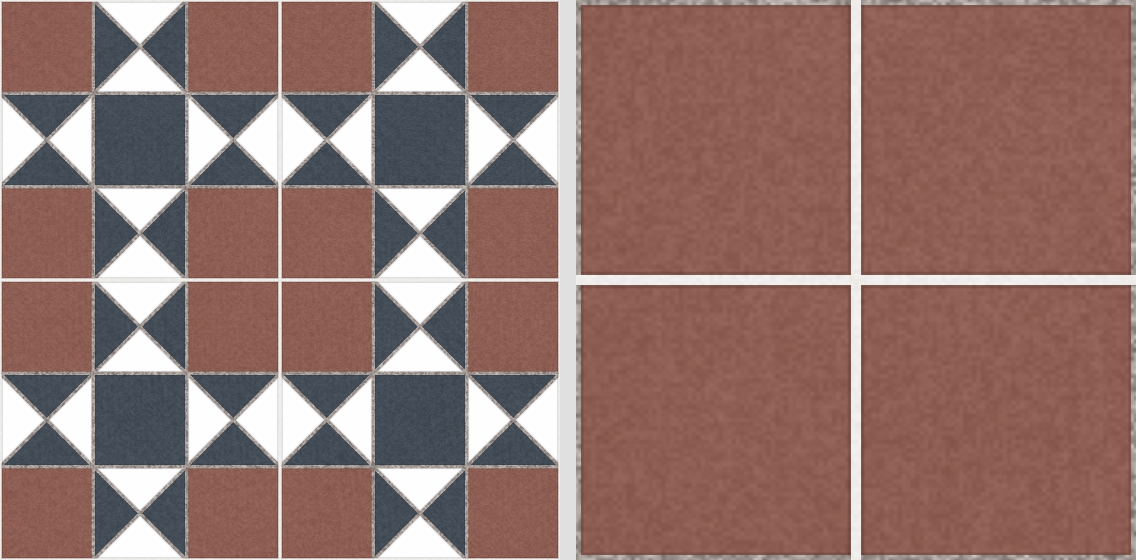
Left: the whole. Right: its middle third, enlarged.
A WebGL 2 fragment shader for this pattern:

```glsl
#version 300 es
precision highp float;
// Geometric floor of two by two tiles: red corners, slate centres, quartered star points.

uniform vec2 u_resolution;
out vec4 fragColor;

float hash(vec2 p) {
    return fract(sin(dot(p, vec2(127.1, 311.7))) * 43758.5453);
}

// Value noise that wraps after one canvas
float wrapNoise(vec2 uv, float cells) {
    vec2 p = uv * cells;
    vec2 i = floor(p);
    vec2 f = smoothstep(0.0, 1.0, fract(p));
    vec2 a = mod(i, cells);
    vec2 b = mod(i + 1.0, cells);
    return mix(mix(hash(a), hash(vec2(b.x, a.y)), f.x),
               mix(hash(vec2(a.x, b.y)), hash(b), f.x), f.y);
}

// Antialiased line coverage from distance, half width and pixel size
float line(float dist, float halfWidth, float px) {
    return 1.0 - smoothstep(halfWidth - 0.6 * px, halfWidth + 0.6 * px, dist);
}

void main() {
    vec2 uv = gl_FragCoord.xy / u_resolution;
    vec2 p = uv * 6.0;
    float px = 6.0 / min(u_resolution.x, u_resolution.y);

    // Each tile holds three by three cells
    vec2 cell = mod(floor(p), 3.0);
    vec2 q = abs(fract(p) - 0.5);
    bool midX = cell.x == 1.0;
    bool midY = cell.y == 1.0;
    bool quartered = midX != midY;

    vec3 red = vec3(0.555, 0.368, 0.326);
    vec3 slate = vec3(0.265, 0.302, 0.340);
    vec3 white = vec3(0.995);

    // Fine mineral grain, with a faint slow drift
    float grain = wrapNoise(uv, 384.0) - 0.5;
    float mottle = wrapNoise(uv + 0.37, 170.0) - 0.5;
    float drift = wrapNoise(uv, 12.0) - 0.5;
    float wear = 0.055 * grain + 0.03 * mottle + 0.012 * drift;

    // Cell fill: white triangles point at the cell centre
    vec3 color = midX && midY ? slate : red;
    bool isWhite = false;
    if (quartered) {
        isWhite = midX ? q.y > q.x : q.x > q.y;
        color = isWhite ? white : slate;
    }
    color += isWhite ? 0.0 : wear;

    // Speckled grout along cell borders and diagonals
    float border = 0.5 - max(q.x, q.y);
    float diagonal = quartered ? abs(q.x - q.y) * 0.7071 : 1.0;
    vec2 toJoint = abs(fract(p / 3.0 + 0.5) - 0.5) * 3.0;
    float joint = min(toJoint.x, toJoint.y);
    vec3 grout = vec3(0.63, 0.595, 0.58) + 0.28 * grain + 0.12 * mottle;
    vec2 toInner = 0.5 - q + 2.0 * step(toJoint, vec2(0.5));
    float inner = min(toInner.x, toInner.y);
    color *= 1.0 - 0.12 * line(min(inner, diagonal), 0.027, px);
    color = mix(color, grout, line(min(inner, diagonal), 0.017, px));

    // Pale joint between tiles, with a soft shaded rim
    color *= 1.0 - 0.14 * line(joint, 0.03, px);
    vec3 jointColor = vec3(0.94, 0.93, 0.92) + 0.04 * grain;
    color = mix(color, jointColor, line(min(joint, border + joint), 0.018, px));

    // Cell borders within a joint cell still need their inner grout
    vec2 innerLine = abs(abs(fract(p / 3.0) - 0.5) * 3.0 - 0.5);
    float innerDist = min(innerLine.x, innerLine.y);
    float cover = line(innerDist, 0.017, px) * (1.0 - line(joint, 0.018, px));
    color = mix(color, grout, cover);

    fragColor = vec4(clamp(color, 0.0, 1.0), 1.0);
}
```
